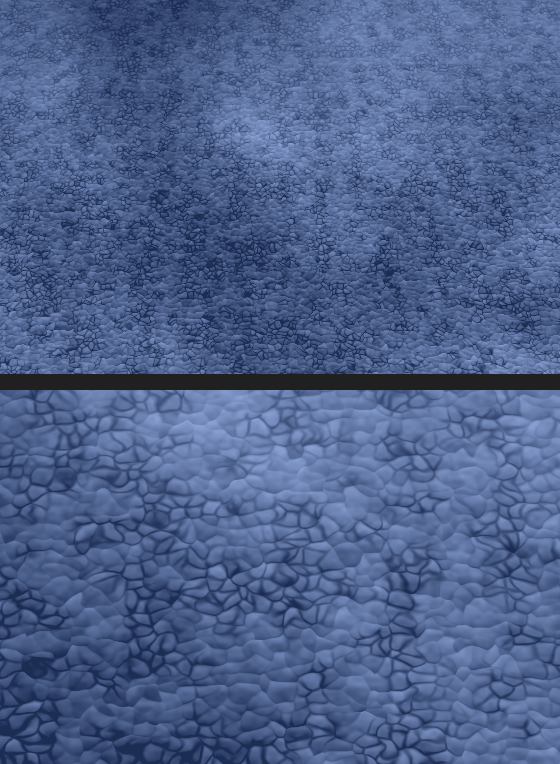
Top: the whole. Bottom: its middle third, enlarged.
Reproduce this texture procedurally as a Shadertoy shader.

```glsl
const vec3 SHADOW_BLUE = vec3(0.17, 0.24, 0.40);
const vec3 LIGHT_BLUE = vec3(0.47, 0.56, 0.75);
const float MEAN_TONE = 0.64;
const float TUFTS = 58.0;          // tufts per canvas height at the near edge
const float TILT = 0.45;           // how much the pile shrinks with distance
const float FORESHORTEN = 1.3;
const float FIBRES = 150.0;
const float PATCH_GAIN = 1.15;
const float SLOPE_GAIN = 0.42;
const float TUFT_GAIN = 0.32;
const float CREASE_GAIN = 0.62;
const float FIBRE_GAIN = 0.40;
const float FAR_CONTRAST = 0.55;

float hash(vec2 p) {
    return fract(sin(dot(p, vec2(127.1, 311.7))) * 43758.5453);
}

vec2 hash2(vec2 p) {
    return vec2(hash(p), hash(p + 57.3));
}

float noise(vec2 p) {
    vec2 i = floor(p), f = fract(p);
    f = f * f * (3.0 - 2.0 * f);
    return mix(mix(hash(i), hash(i + vec2(1, 0)), f.x),
               mix(hash(i + vec2(0, 1)), hash(i + vec2(1, 1)), f.x), f.y);
}

float fbm(vec2 p) {
    float sum = 0.0, amp = 0.53;
    for (int i = 0; i < 4; i++) {
        sum += amp * noise(p);
        p = mat2(1.6, 1.2, -1.2, 1.6) * p + 7.3;
        amp *= 0.5;
    }
    return sum;
}

// Soft cells: x = upward slope, y = random tuft tone, z = gap to the border
vec3 tufts(vec2 p, float hardness) {
    vec2 cell = floor(p);
    float nearest = 9.0, second = 9.0, total = 0.0;
    vec2 blend = vec2(0.0);
    for (int j = -1; j <= 1; j++) {
        for (int i = -1; i <= 1; i++) {
            vec2 id = cell + vec2(i, j);
            vec2 away = p - id - hash2(id);
            float d = length(away);
            second = min(second, max(nearest, d));
            nearest = min(nearest, d);
            float weight = exp(-hardness * d * d);
            blend += weight * vec2(away.y, hash(id + 19.7) - 0.5);
            total += weight;
        }
    }
    return vec3(blend / total, second - nearest);
}

void mainImage(out vec4 fragColor, in vec2 fragCoord) {
    vec2 uv = fragCoord / iResolution.y;
    float centre = 0.5 * iResolution.x / iResolution.y;
    float focus = 1.0 - smoothstep(0.3, 1.0, uv.y);

    // Tilted ground plane
    vec2 ground = vec2((uv.x - centre) * (1.0 + TILT * uv.y),
                       FORESHORTEN * (uv.y + 0.5 * TILT * uv.y * uv.y)) + 2.0;

    // Brushed light and dark patches
    vec2 drift = vec2(noise(uv * 3.0 + 4.0), noise(uv * 3.0 + 11.0)) - 0.5;
    float brushed = fbm(uv * vec2(2.3, 3.2) + drift * 0.7 + 3.0) - 0.5;

    // Crumpled tufts with broken creases
    vec2 p = ground * TUFTS;
    p += 0.9 * (vec2(noise(p * 0.9), noise(p * 0.9 + 31.0)) - 0.5);
    vec3 tuft = tufts(p, mix(7.0, 22.0, focus));
    float crease = 1.0 - smoothstep(0.0, mix(0.6, 0.38, focus), tuft.z);
    crease *= smoothstep(0.2, 0.8, noise(p * 0.55 + 60.0));

    // Fine fibres
    float fibre = 0.6 * noise(ground * FIBRES) + 0.4 * noise(ground * FIBRES * 0.5 + 9.0) - 0.5;

    float grain = SLOPE_GAIN * tuft.x + TUFT_GAIN * tuft.y
                - CREASE_GAIN * crease + FIBRE_GAIN * fibre;
    float tone = MEAN_TONE + PATCH_GAIN * brushed
               + mix(FAR_CONTRAST, 1.0, focus) * grain
               - 0.14 * smoothstep(0.75, 1.0, uv.y);
    tone = clamp(tone, -0.2, 1.2);

    fragColor = vec4(mix(SHADOW_BLUE, LIGHT_BLUE, tone), 1.0);
}
```
